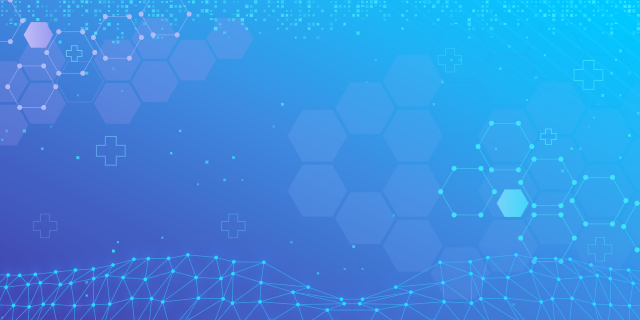
This background is drawn by a Shadertoy shader. Its source:

```glsl
// Blue technology backdrop: hexagon tiles, molecule rings, crosses, pixel rain and a wire mesh.
#define CYAN vec3(0.25, 0.93, 1.0)
#define LILAC vec3(0.76, 0.76, 0.98)
#define TILE_RIGHT 0.172
#define TILE_LEFT 0.1354
#define LINE_HALF 0.0011
#define RAIN_CELL 0.0139
#define RAIN_DEPTH 0.15
#define MESH_CENTRE 1.10
#define MESH_ROWS 4

float hash(vec2 p) { return fract(sin(dot(p, vec2(127.1, 311.7))) * 43758.5453); }

// Coverage of a signed distance, smoothed over one pixel
float fill(float d) { return clamp(0.5 - d * iResolution.y, 0.0, 1.0); }
float stroke(float d) { return fill(abs(d) - LINE_HALF); }

float hexagon(vec2 p, float apothem) {
    p = abs(p);
    return max(p.y, p.x * 0.866 + p.y * 0.5) - apothem;
}

float cross2(vec2 p, float r) {
    p = abs(p);
    p = p.x > p.y ? p : p.yx;
    vec2 q = p - vec2(r, r * 0.38);
    float inner = max(q.x, q.y);
    return inner > 0.0 ? inner : max(inner, -length(max(vec2(r * 0.38) - p, 0.0)) - r);
}

float segment(vec2 p, vec2 a, vec2 b) {
    vec2 d = b - a;
    return length(p - a - d * clamp(dot(p - a, d) / dot(d, d), 0.0, 1.0));
}

// Centre of the nearest tile in a honeycomb
vec2 tileCentre(vec2 p, float size) {
    vec2 n = vec2(1.732, 1.0) * size;
    vec2 a = round(p / n) * n, b = (floor(p / n) + 0.5) * n;
    return dot(p - a, p - a) < dot(p - b, p - b) ? a : b;
}

vec3 background(vec2 p) {
    float t = (p.x * 0.5 + p.y) * 0.5;
    vec3 c = mix(vec3(0.26, 0.23, 0.66), vec3(0.26, 0.38, 0.77), smoothstep(-0.05, 0.28, t));
    c = mix(c, vec3(0.24, 0.55, 0.885), clamp((t - 0.25) / 0.27, 0.0, 1.0));
    c = mix(c, vec3(0.12, 0.70, 0.96), clamp((t - 0.52) / 0.23, 0.0, 1.0));
    c = mix(c, vec3(0.0, 0.78, 1.0), clamp((t - 0.75) / 0.2, 0.0, 1.0));
    float stripe = smoothstep(0.7, 1.0, sin((p.x * 0.8 + p.y) * 110.0));
    return c + 0.02 * stripe * smoothstep(0.7, 0.95, t);
}

vec3 tiles(vec3 col, vec2 p) {
    // Right cluster: a ring of tiles that fades outward
    vec2 q = p - vec2(0.992, 0.576), c = tileCentre(q, TILE_RIGHT);
    vec2 id = round(c / (TILE_RIGHT * vec2(0.866, 0.5)));
    float d = hexagon(q - c, TILE_RIGHT * 0.47);
    bool solid = id.x < 3.0 ? abs(id.y + 1.0) <= id.x + 1.0 && id != vec2(1, -1)
               : id.x < 4.0 ? id.y == -5.0 : abs(id.y + 1.5) < 3.0;
    if (id.x >= 0.0 && solid) col = mix(col, vec3(0.50, 0.68, 0.96), fill(d) * mix(0.21, 0.10, id.x / 6.0));
    else if (id.x >= 3.0 && abs(id.y + 1.0) < 5.0) col = mix(col, vec3(0.2, 0.55, 0.9), 0.2 * stroke(d));
    // Left cluster: a diagonal stair
    q = p - vec2(0.367, 0.677);
    c = tileCentre(q, TILE_LEFT);
    id = round(c / (TILE_LEFT * vec2(0.866, 0.5)));
    d = hexagon(q - c, TILE_LEFT * 0.47);
    solid = id.x < 0.0 ? id.x < -1.0 && abs(id.y - 0.5) < 2.0 : id.y >= id.x && id.y < 4.0;
    if (solid) col = mix(col, vec3(0.60, 0.58, 0.93), 0.27 * fill(d));
    else if (id == vec2(-1, 1)) col = mix(col, LILAC, 0.2 * stroke(d));
    return col;
}

vec3 rings(vec3 col, vec2 p) {
    const vec2 centres[11] = vec2[11](vec2(0.099, 0.729), vec2(0.367, 0.883), vec2(0.221, 0.836),
        vec2(0.516, 0.956), vec2(-0.005, 0.935), vec2(1.578, 0.542), vec2(1.461, 0.401),
        vec2(1.711, 0.430), vec2(1.711, 0.256), vec2(1.872, 0.373), vec2(2.033, 0.292));
    for (int i = 0; i < 11; i++) {
        vec2 q = p - centres[i];
        float r = i < 5 ? 0.075 : 0.084;
        vec3 tint = i < 5 ? LILAC : CYAN;
        float a = round(atan(q.y, q.x) / 1.0472) * 1.0472;
        col = mix(col, tint, 0.5 * stroke(hexagon(q, r * 0.866)));
        col = mix(col, tint, 0.85 * fill(length(q - r * vec2(cos(a), sin(a))) - 0.0078));
    }
    // Two bright solid hexagons
    vec2 q = p - vec2(0.120, 0.891), s = p - vec2(1.602, 0.365);
    col = mix(col, mix(vec3(0.62, 0.60, 0.95), vec3(0.83, 0.78, 0.98), 0.5 - q.x * 9.0), 0.9 * fill(hexagon(q, 0.040)));
    return mix(col, mix(vec3(0.25, 0.87, 0.99), vec3(0.5, 0.85, 0.98), 0.5 - s.x * 9.0), 0.9 * fill(hexagon(s, 0.043)));
}

vec3 crosses(vec3 col, vec2 p) {
    // Position, arm length, opacity
    const vec4 marks[8] = vec4[8](vec4(0.232, 0.833, 0.024, 0.9), vec4(0.346, 0.529, 0.045, 0.75),
        vec4(0.141, 0.294, 0.037, 0.3), vec4(0.729, 0.294, 0.037, 0.4), vec4(1.406, 0.812, 0.037, 0.4),
        vec4(1.839, 0.766, 0.045, 0.8), vec4(1.714, 0.573, 0.024, 0.9), vec4(1.875, 0.221, 0.037, 0.4));
    for (int i = 0; i < 8; i++)
        col = mix(col, mix(vec3(0.5, 0.82, 1.0), CYAN, p.x * 0.5), marks[i].w * stroke(cross2(p - marks[i].xy, marks[i].z)));
    return col;
}

// Small squares that thin out below the top edge
vec3 rain(vec3 col, vec2 p) {
    vec2 id = floor(p / RAIN_CELL), q = abs(p - (id + 0.5) * RAIN_CELL);
    float fade = clamp(1.0 - (1.0 - p.y) / (RAIN_DEPTH * (0.55 + 0.45 * hash(vec2(floor(id.x / 3.0), 7.0)))), 0.0, 1.0);
    float size = RAIN_CELL * mix(0.15, 0.38, hash(id + 3.7));
    float on = step(hash(id), 0.65 * fade);
    return mix(col, CYAN, on * fill(max(q.x, q.y) - size) * mix(0.25, 0.9, hash(id + 9.1)));
}

// Mesh node; columns crowd together away from the centre
vec2 node(float column, int row) {
    float u = abs(column), k = float(row) / float(MESH_ROWS - 1);
    u += 0.7 * (hash(vec2(u, row)) - 0.5);
    float x = (sqrt(64.0 + 24.0 * u) - 8.0) / 12.0;
    float top = 0.065 + 0.13 * smoothstep(0.0, 0.38, x) - 0.06 * smoothstep(0.6, 1.1, x);
    float y = top * (1.0 - 1.1 * pow(k, 1.3)) + 0.2 * (top - 0.04) * (hash(vec2(u, row + 5)) - 0.5);
    return vec2(x * sign(column), y);
}

vec3 mesh(vec3 col, vec2 p) {
    if (p.y > 0.3) return col;
    p.x = abs(p.x - MESH_CENTRE);
    float base = floor(p.x * (8.0 + 6.0 * p.x)) + 0.5, line = 1.0, dots = 1.0;
    for (int i = -2; i <= 2; i++) for (int j = 0; j < MESH_ROWS; j++) {
        float column = base + float(i);
        vec2 a = node(column, j);
        dots = min(dots, length(p - a) - 0.0055);
        line = min(line, segment(p, a, node(column + 1.0, j)));
        if (j == MESH_ROWS - 1) continue;
        line = min(line, segment(p, a, node(column, j + 1)));
        if (column > 0.0) line = min(line, segment(p, a, node(column + 1.0, j + 1)));
    }
    col = mix(col, vec3(0.22, 0.50, 0.98), 0.35 * exp(-max(dots, 0.0) * 60.0));
    col = mix(col, vec3(0.2, 0.78, 0.98), 0.6 * stroke(line));
    return mix(col, vec3(0.15, 0.88, 1.0), 0.95 * fill(dots));
}

void mainImage(out vec4 fragColor, in vec2 fragCoord) {
    vec2 p = fragCoord / iResolution.y;
    p.x *= 2.0 * iResolution.y / iResolution.x;
    vec3 col = tiles(background(p), p);
    col = rain(col, p);
    col = rings(col, p);
    col = crosses(col, p);
    fragColor = vec4(mesh(col, p), 1.0);
}
```
